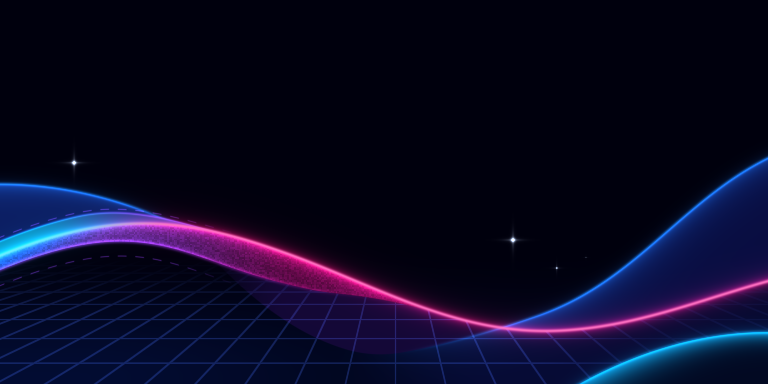
This background is drawn by a Shadertoy shader. Its source:

```glsl
// Neon ribbons sweep over a dark perspective grid beneath a few sparkling stars.
// Each ribbon is a height curve y = f(x); signed distances to the curves drive
// the fills, rims and glows. Units: canvas heights, so x runs from 0 to 2.

const vec3 NIGHT   = vec3(0.000, 0.000, 0.050);
const vec3 NAVY    = vec3(0.010, 0.055, 0.220);
const vec3 INDIGO  = vec3(0.035, 0.055, 0.270);
const vec3 AZURE   = vec3(0.090, 0.460, 0.860);
const vec3 CYAN    = vec3(0.050, 0.760, 0.980);
const vec3 VIOLET  = vec3(0.520, 0.220, 0.820);
const vec3 MAGENTA = vec3(0.620, 0.060, 0.460);
const vec3 PINK    = vec3(1.000, 0.060, 0.450);
const vec3 GRID_COLOR = vec3(0.200, 0.300, 0.620);
const vec2 VANISHING_POINT = vec2(1.03, 0.557);
const vec2 GRID_STEP = vec2(0.234, 0.290);
const float GRID_STRENGTH = 0.36;
const float LINE_WIDTH = 0.0042;
const float GRAIN_CELLS = 230.0;

float hash21(vec2 p) {
    vec3 q = fract(p.xyx * 0.1031);
    q += dot(q, q.yzx + 33.33);
    return fract((q.x + q.y) * q.z);
}

// Height curves of the ribbons
float neonCurve(float x) {
    float bend = max(x - 1.45, 0.0);
    return 0.301 + 0.133 * cos(3.14159 * (x - 0.42))
         - 0.03 * smoothstep(0.0, 0.75, x) - 0.12 * bend * bend;
}
float ribbonDepth(float x) {
    float t = (x - 0.66) / 0.25;
    return (0.037 + 0.048 * exp(-t * t)) * (1.0 - smoothstep(0.8, 1.17, x));
}
float valleyCurve(float x) {
    float left = max(1.05 - x, 0.0);
    return 0.40 + 0.287 * tanh((x - 1.74) / 0.33)
         - 0.05 * (1.0 - smoothstep(0.9, 1.4, x)) + 1.07 * left * left;
}

// Signed distance to a height curve, positive above it
float above(vec2 p, float height) {
    float slope = dFdx(height) * iResolution.y;
    return (p.y - height) * inversesqrt(1.0 + slope * slope);
}
float fill(float d) {
    float aa = 0.8 / iResolution.y;
    return smoothstep(-aa, aa, d);
}
float glow(float d, float radius) { return exp(-abs(d) / radius); }
float stroke(float d, float width) {
    float w = max(width, 0.7 / iResolution.y);
    return exp(-d * d / (w * w));
}

float gridLines(vec2 p) {
    float depth = max(VANISHING_POINT.y - p.y, 0.05);
    vec2 cell = vec2(p.x - VANISHING_POINT.x, 1.0) / depth / GRID_STEP;
    cell.y += 0.14;
    vec2 d = abs(fract(cell + 0.5) - 0.5) / max(fwidth(cell), 0.0001);
    vec2 ink = 1.0 - smoothstep(0.2, 1.2, d);
    return max(ink.x, ink.y) * (1.0 - smoothstep(0.16, 0.31, p.y) * 0.9)
         * (1.0 - smoothstep(0.30, 0.33, p.y));
}

float star(vec2 p, vec2 center, float size) {
    vec2 d = abs(p - center) / size;
    float rays = exp(-d.x * 14.0 - d.y * 2.6) + exp(-d.y * 14.0 - d.x * 2.6);
    return rays * 0.65 + exp(-dot(d, d) * 45.0);
}

void mainImage(out vec4 fragColor, in vec2 fragCoord) {
    vec2 p = fragCoord / iResolution.y;
    p.x *= 2.0 * iResolution.y / iResolution.x;
    float x = p.x;

    float neonY = neonCurve(x);
    float neon = above(p, neonY);
    float under = above(p, neonY - ribbonDepth(x));
    float crest = above(p, neonY + 0.038 * (1.0 - smoothstep(0.2, 0.6, x)));
    float hill = above(p, 0.521 - 0.5 * x * x);
    float valley = above(p, valleyCurve(x));
    float shore = above(p, 0.135 - 0.56 * (2.0 - x) * (2.0 - x));
    float leftSide = 1.0 - smoothstep(0.0, 0.6, x);
    float rightSide = smoothstep(1.0, 1.55, x);

    // Night sky, with floor light below the ribbons
    float floorLight = 1.0 - smoothstep(0.02, 0.36, p.y);
    vec3 col = mix(NIGHT, NAVY, floorLight * mix(0.85, 0.4, smoothstep(0.2, 1.1, x)));

    // Back hill on the left
    float hillFade = 1.0 - smoothstep(0.3, 0.56, x);
    vec3 hillColor = INDIGO + AZURE * (0.12 + 0.25 * glow(hill, 0.03)) * leftSide;
    col = mix(col, hillColor, fill(-hill) * fill(crest) * hillFade);
    col += AZURE * hillFade * (0.6 * stroke(hill, 0.004) + 0.22 * glow(hill, 0.012));

    // Violet veil above the valley, blue wave below its right flank
    float veil = fill(valley) * fill(-under) * smoothstep(0.5, 0.75, x) * (1.0 - smoothstep(1.1, 1.4, x));
    col = mix(col, vec3(0.10, 0.035, 0.25), veil * 0.75);
    float wave = fill(-valley) * smoothstep(0.85, 1.3, x);
    vec3 waveColor = INDIGO + AZURE * 0.3 * glow(valley, 0.04);
    col = mix(col, waveColor, wave * mix(0.55, 0.92, fill(neon)));
    col += AZURE * rightSide * (0.6 * stroke(valley, 0.004) + 0.24 * glow(valley, 0.011));

    // Floor grid
    float gridFade = 1.0 - 0.75 * smoothstep(1.3, 1.75, x);
    col += GRID_COLOR * GRID_STRENGTH * gridLines(p) * gridFade * fill(-under);

    // Grainy ribbon body hanging from the neon line
    float body = fill(under) * fill(-neon) * (1.0 - smoothstep(0.95, 1.18, x));
    vec3 bodyColor = mix(vec3(0.10, 0.32, 0.82), VIOLET * 0.72, smoothstep(0.0, 0.3, x));
    bodyColor = mix(bodyColor, MAGENTA * 0.72, smoothstep(0.35, 0.8, x));
    float grain = hash21(floor(p * GRAIN_CELLS));
    bodyColor *= 0.62 + 0.35 * grain + 0.6 * glow(neon, 0.025);
    col = mix(col, bodyColor, body * 0.85);
    vec3 rimColor = mix(VIOLET, MAGENTA, smoothstep(0.3, 0.8, x));
    col += rimColor * (0.55 * stroke(under, 0.005) + 0.3 * glow(under, 0.011) * fill(under))
         * (1.0 - smoothstep(0.4, 1.1, x));

    // Bright cyan crest on the left
    float crestFill = fill(-crest) * fill(neon);
    vec3 crestColor = mix(CYAN * 0.85, vec3(0.20, 0.25, 0.62), smoothstep(0.03, 0.36, x));
    col = mix(col, crestColor, crestFill * 0.85);
    col += mix(AZURE, VIOLET, smoothstep(0.1, 0.4, x)) * 0.5 * stroke(crest, 0.003) * (1.0 - smoothstep(0.4, 0.6, x));

    // Dashed contour lines around the left ribbon
    float dash = smoothstep(0.2, 0.3, abs(fract(x * 22.0) - 0.5));
    float contours = stroke(crest - 0.009, 0.0016) + stroke(under + 0.038, 0.0016);
    col += VIOLET * 0.4 * contours * dash * (1.0 - smoothstep(0.4, 0.66, x));

    // Cyan shore at the lower right
    float shoreSide = smoothstep(1.4, 1.55, x);
    float bandWidth = mix(0.036, 0.018, smoothstep(1.5, 2.0, x));
    vec3 shoreColor = NAVY * 0.6 + CYAN * 0.85 * glow(shore, bandWidth);
    col = mix(col, shoreColor, fill(-shore) * shoreSide);
    col += CYAN * shoreSide * (0.3 * stroke(shore, 0.005) + 0.22 * glow(shore, 0.012) * fill(shore));

    // Neon line with a cyan start and a pink run
    float pinkness = smoothstep(0.12, 0.48, x);
    vec3 neonColor = mix(CYAN, PINK, pinkness);
    col += neonColor * (0.55 * glow(neon, 0.009) + 0.2 * glow(neon, 0.026));
    vec3 coreColor = mix(vec3(0.45, 0.92, 1.0), vec3(1.0, 0.46, 0.76), pinkness);
    col = mix(col, coreColor, 0.9 * stroke(neon, LINE_WIDTH));

    // Stars
    float sparkle = star(p, vec2(0.193, 0.576), 0.034) + star(p, vec2(1.336, 0.375), 0.036)
                  + 0.7 * star(p, vec2(1.450, 0.302), 0.016) + 0.35 * star(p, vec2(1.526, 0.330), 0.008);
    col += vec3(0.82, 0.90, 1.0) * sparkle;

    fragColor = vec4(clamp(col, 0.0, 1.0), 1.0);
}
```
